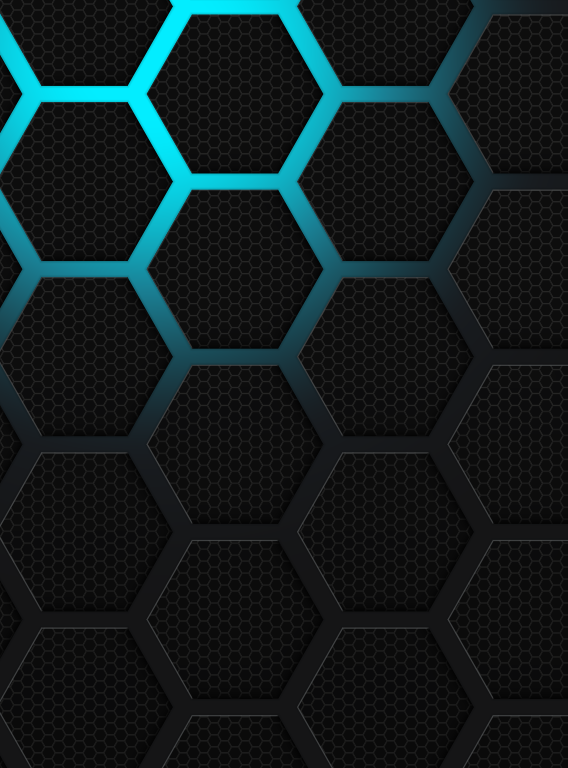
This background is drawn by a Shadertoy shader. Its source:

```glsl
// Dark honeycomb panel: large hexagonal plates filled with a fine mesh, split by
// flat walls that a cyan glow lights from the upper left. Both honeycombs fold
// space into hexagonal cells, then shade by distance to the cell edges.

#define CELL_PITCH  vec2(0.3919, 0.2281)  // period of the large honeycomb
#define CELL_ORIGIN vec2(0.3060, 0.8776)  // centre of one large cell
#define PLATE_SIZE  vec2(0.1000, 0.1035)  // centre to slanted and flat edges
#define MESH_PITCH  vec2(0.0270, 0.0156)  // period of the fine mesh
#define MESH_WIDTH  0.0010                // half width of the mesh wires
#define GLOW_CENTRE vec2(0.1950, 0.9350)
#define GLOW_RADII  vec2(0.0780, 0.5470)  // full light, no light
#define SHADOW_SIZE 0.0065

const vec2 SLANT = vec2(0.8688, 0.4952);  // normal of a slanted edge

const vec3 CYAN      = vec3(0.010, 0.930, 1.000);
const vec3 TEAL      = vec3(0.100, 0.500, 0.580);
const vec3 WALL_DARK = vec3(0.082, 0.083, 0.088);
const vec3 WALL_COOL = vec3(0.100, 0.120, 0.140);
const vec3 HOLE      = vec3(0.047, 0.047, 0.048);
const vec3 WIRE      = vec3(0.140, 0.140, 0.138);
const vec3 RIM       = vec3(0.330, 0.340, 0.345);

// Offset from the nearest centre of a staggered hexagonal lattice
vec2 hexFold(vec2 p, vec2 pitch) {
    vec2 a = p - pitch * round(p / pitch);
    vec2 b = p - pitch * (floor(p / pitch) + 0.5);
    return dot(a, a) < dot(b, b) ? a : b;
}

// Wire mesh, brighter on the lower side of each hole
vec3 meshColor(vec2 p, float pixel) {
    vec2 q = hexFold(p, MESH_PITCH);
    float reach = max(abs(q.y), dot(abs(q), vec2(0.866, 0.5)));
    float gap = 0.5 * MESH_PITCH.y - reach;
    float wire = 1.0 - smoothstep(MESH_WIDTH - 0.5 * pixel, MESH_WIDTH + 0.5 * pixel, gap);
    float light = 0.82 - 0.35 * q.y / MESH_PITCH.y;
    return mix(HOLE, WIRE, wire * light);
}

// Wall colour for a glow amount from 0 to 1
vec3 wallColor(float glow, float dist) {
    float haze = 1.0 - smoothstep(0.40, 0.72, dist);
    vec3 unlit = mix(WALL_DARK, WALL_COOL, haze);
    vec3 lit = mix(unlit, TEAL, min(glow * 2.0, 1.0));
    return mix(lit, CYAN, max(glow * 2.0 - 1.0, 0.0));
}

void mainImage(out vec4 fragColor, in vec2 fragCoord) {
    float pixel = 1.0 / iResolution.y;
    vec2 uv = fragCoord * pixel;

    // Signed distances to the lit (top, left) and shaded (bottom, right) edges
    vec2 p = hexFold(uv - CELL_ORIGIN, CELL_PITCH);
    float slantLeft  = dot(vec2(-p.x, abs(p.y)), SLANT) - PLATE_SIZE.x;
    float slantRight = dot(vec2( p.x, abs(p.y)), SLANT) - PLATE_SIZE.x;
    float litEdge   = max( p.y - PLATE_SIZE.y, slantLeft);
    float shadeEdge = max(-p.y - PLATE_SIZE.y, slantRight);
    float edge = max(litEdge, shadeEdge);

    // Glow on the walls
    float dist = length(uv - GLOW_CENTRE);
    float glow = 1.0 - smoothstep(GLOW_RADII.x, GLOW_RADII.y, dist);
    vec3 wall = wallColor(glow, dist);
    wall *= 1.0 - 0.14 * (1.0 - smoothstep(0.0, 0.004, edge));

    // Plate with mesh, soft falloff and inner shadow
    vec3 plate = meshColor(uv - CELL_ORIGIN, pixel);
    plate *= mix(0.85, 1.06, smoothstep(0.0, 0.6, uv.y));
    plate *= 1.0 - 0.75 * exp(min(shadeEdge, 0.0) / SHADOW_SIZE);

    vec3 color = mix(plate, wall, smoothstep(-0.6 * pixel, 0.6 * pixel, edge));

    // Thin bright rim along the lit edges
    float rim = 1.0 - smoothstep(0.0, 1.1 * pixel + 0.0002, abs(edge + 0.0006));
    rim *= smoothstep(-0.002, 0.002, litEdge - shadeEdge);
    color = mix(color, max(color, RIM), rim * mix(0.70, 0.25, glow));

    fragColor = vec4(color, 1.0);
}
```
